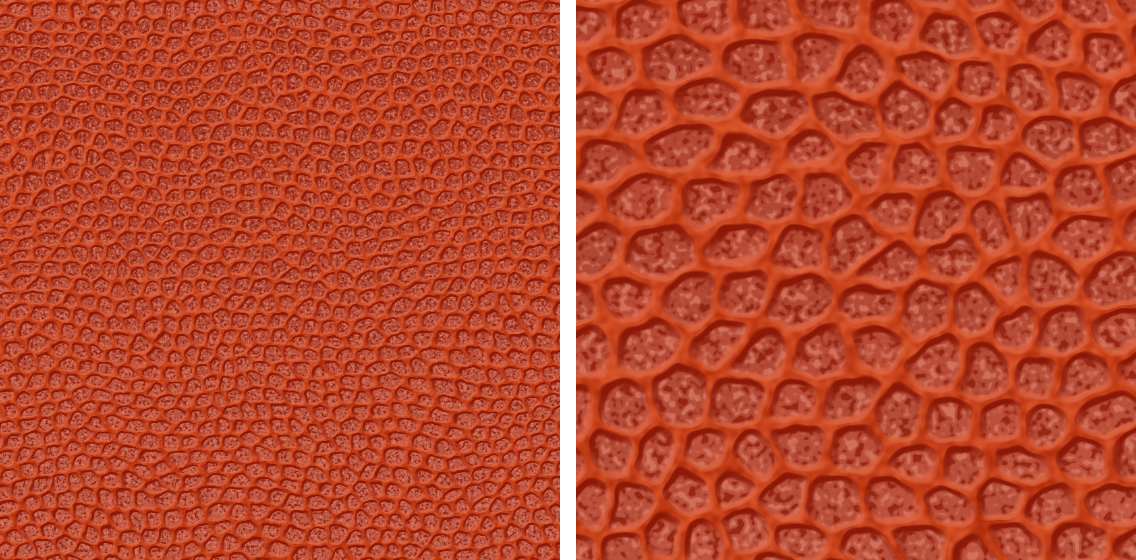
Left: the whole. Right: its middle third, enlarged.
A Shadertoy shader for this texture:

```glsl
// Pebbled orange-red leather: rounded Voronoi cells sunk between raised ridges.
// A smooth minimum over the cell borders gives both the wall distance and its
// facing, which lights the rims; gradient noise roughens floors and ridges.

#define CELLS vec2(29.0, 36.0)          // cells across and up the canvas
#define JITTER 0.52                     // irregularity of the cell centres
#define RIDGE 0.075                     // half width of a ridge, in cells
#define ROUNDNESS 12.0                  // lower values round the corners more
#define SHADE_DIR vec2(-0.42, 0.91)     // rims facing this way are in shadow
#define SHADOW vec3(0.55, 0.10, 0.03)
#define RIDGE_DEEP vec3(0.70, 0.18, 0.04)
#define RIDGE_LIT vec3(0.84, 0.32, 0.16)
#define RIM_GLOW vec3(0.87, 0.40, 0.27)
#define FLOOR_LOW vec3(0.75, 0.34, 0.26)
#define FLOOR_HIGH vec3(0.69, 0.26, 0.18)
#define FLOOR_PALE vec3(0.84, 0.47, 0.39)

vec2 hash2(vec2 p) {
    vec3 q = fract(p.xyx * vec3(0.1031, 0.1030, 0.0973));
    q += dot(q, q.yzx + 33.33);
    return fract((q.xx + q.yz) * q.zy);
}

float gradAt(vec2 cell, vec2 corner, vec2 f) {
    return dot(hash2(cell + corner) * 2.0 - 1.0, f - corner);
}

// Gradient noise, roughly -0.6 to 0.6
float noise(vec2 p) {
    vec2 i = floor(p), f = p - i;
    vec2 u = f * f * f * (f * (f * 6.0 - 15.0) + 10.0);
    return mix(mix(gradAt(i, vec2(0, 0), f), gradAt(i, vec2(1, 0), f), u.x),
               mix(gradAt(i, vec2(0, 1), f), gradAt(i, vec2(1, 1), f), u.x), u.y);
}

// Cell centre: staggered rows plus a random shift
vec2 centre(vec2 cell) {
    float stagger = 0.5 * mod(cell.y, 2.0) - 0.25;
    return cell + 0.5 + vec2(stagger, 0.0) + JITTER * (hash2(cell + 17.0) - 0.5);
}

// Returns border distance (x), direction to the border (yz) and a cell id (w)
vec4 pebble(vec2 p) {
    vec2 base = floor(p), home = base, toHome = vec2(9.0);
    for (int y = -1; y <= 1; y++)
    for (int x = -1; x <= 1; x++) {
        vec2 cell = base + vec2(x, y), r = centre(cell) - p;
        if (dot(r, r) < dot(toHome, toHome)) { toHome = r; home = cell; }
    }
    float total = 0.0;
    vec2 facing = vec2(0.0);
    for (int y = -2; y <= 2; y++)
    for (int x = -2; x <= 2; x++) {
        vec2 cell = home + vec2(x, y), r = centre(cell) - p;
        if (x == 0 && y == 0) continue;
        vec2 n = normalize(r - toHome);
        float weight = exp(-ROUNDNESS * dot(0.5 * (r + toHome), n));
        total += weight;
        facing += weight * n;
    }
    return vec4(-log(total) / ROUNDNESS, facing / total, hash2(home + 5.0).x);
}

void mainImage(out vec4 fragColor, in vec2 fragCoord) {
    vec2 uv = fragCoord / iResolution.xy;
    float pixel = CELLS.y / iResolution.y;

    // Gently bent rows of cells
    vec2 bend = vec2(noise(uv * 4.0 + 3.0), noise(uv * 4.0 + 41.0));
    vec2 wobble = vec2(noise(uv * 75.0), noise(uv * 75.0 + 29.0));
    vec4 cell = pebble(uv * CELLS + 1.6 * bend + 0.14 * wobble);
    float edge = cell.x - RIDGE - 0.06 * (cell.w - 0.5);

    // Broad change of light up the sheet, turning back in the top strip
    float tone = smoothstep(0.1, 0.85, uv.y + 0.1 * noise(uv * 3.0));
    tone *= 1.0 - 0.8 * smoothstep(0.94, 0.98, uv.y + 0.03 * bend.x);

    // Grainy cell floors
    float grain = noise(uv * 150.0) + 0.9 * noise(uv * 270.0 + 7.0);
    vec3 ground = mix(FLOOR_LOW, FLOOR_HIGH, tone) * (0.97 + 0.06 * cell.w);
    ground = mix(ground, SHADOW, 0.75 * smoothstep(0.08, 0.42, grain));
    ground = mix(ground, FLOOR_PALE, 0.8 * smoothstep(0.06, 0.42, -grain));

    // Mottled ridges, slightly deeper in colour toward the bottom
    float sheen = 0.55 + 0.8 * noise(uv * 60.0) + 0.9 * noise(uv * 170.0 + 3.0);
    vec3 ridge = mix(RIDGE_DEEP, RIDGE_LIT, clamp(sheen + 0.3 * (tone - 0.5), 0.0, 1.0));

    // Walls between floor and ridge, dark on one side and glowing on the other
    float soft = max(0.025, 0.5 * pixel);
    vec3 col = mix(ridge, ground, smoothstep(-soft, soft, edge));
    float wall = smoothstep(-0.06, 0.01, edge) * (1.0 - smoothstep(0.05, 0.13, edge));
    float facing = dot(cell.yz, SHADE_DIR);
    float dark = wall * (mix(0.4, 0.3, tone) + 0.95 * facing);
    col = mix(col, SHADOW, clamp(dark, 0.0, 1.0));
    float rim = smoothstep(-0.10, -0.02, edge) * (1.0 - smoothstep(0.02, 0.10, edge));
    col = mix(col, RIM_GLOW, clamp(-0.95 * facing * rim, 0.0, 0.8));

    fragColor = vec4(col, 1.0);
}
```
